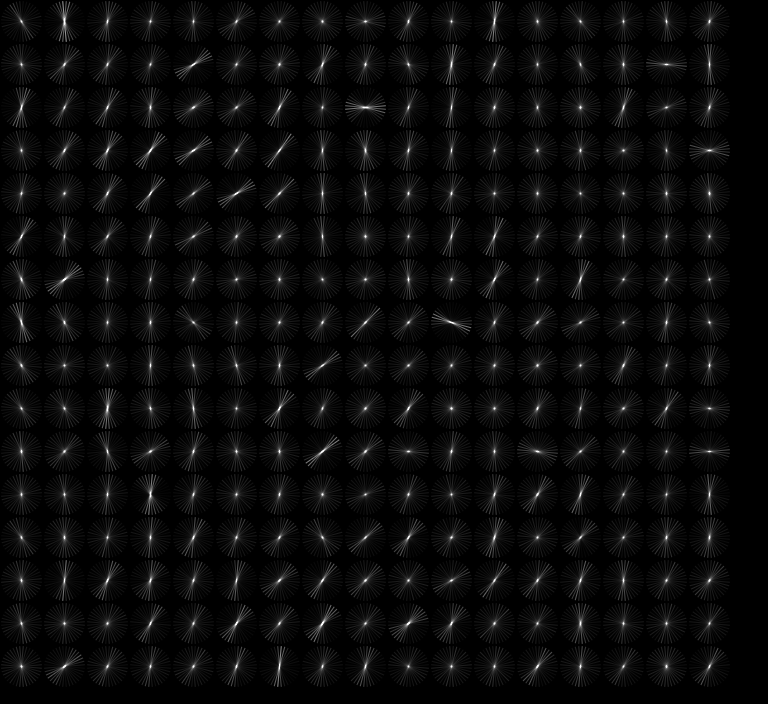
Give the GLSL for this pattern, as a WebGL 1 fragment shader.

```glsl
precision highp float;

uniform vec2 u_resolution;

const float PI = 3.14159265;
const float PITCH = 43.0 / 768.0;      // cell size in canvas widths
const vec2 GRID = vec2(17.0, 16.0);
const int LINES = 18;                  // diameters per star
const float RADIUS = 0.475;            // in cells
const float HALF_WIDTH = 0.0125;

float hash(vec2 p) {
  return fract(sin(dot(p, vec2(127.1, 311.7))) * 43758.5453);
}

float valueNoise(vec2 p) {
  vec2 i = floor(p);
  vec2 f = fract(p);
  f = f * f * (3.0 - 2.0 * f);
  float low = mix(hash(i), hash(i + vec2(1.0, 0.0)), f.x);
  float high = mix(hash(i + vec2(0.0, 1.0)), hash(i + vec2(1.0, 1.0)), f.x);
  return mix(low, high, f.y);
}

// Share of a pixel-wide box covered by a thin band
float bandCoverage(float d, float halfWidth, float pixel) {
  float upper = min(d + 0.5 * pixel, halfWidth);
  float lower = max(d - 0.5 * pixel, -halfWidth);
  return max(upper - lower, 0.0) / pixel;
}

// Leading direction: drifts across the grid, with a few strays
float leadingAngle(vec2 cell) {
  float drift = (valueNoise(cell * 0.35 + 7.3) - 0.5) * 1.1;
  float jitter = (hash(cell + 31.7) - 0.5) * 0.6;
  float stray = step(0.91, hash(cell + 57.1)) * (hash(cell + 83.9) - 0.5) * 3.0;
  float leftTurn = 0.35 * (1.0 - smoothstep(0.0, 4.0, cell.x));
  return 1.2 + drift + jitter + stray + leftTurn;
}

// How strongly the star favours its leading direction
float directionStrength(vec2 cell) {
  float h = hash(cell + 12.4);
  float patchy = valueNoise(cell * 0.4 + 19.6);
  float fade = 1.0 - 0.35 * smoothstep(10.0, 16.0, cell.x);
  return clamp(h * h * 0.65 + patchy * 0.4, 0.0, 1.0) * fade;
}

float star(vec2 p, vec2 cell, float pixel) {
  float lead = leadingAngle(cell);
  float strength = directionStrength(cell);
  float base = mix(0.095, 0.025, strength);
  float peak = 0.42 * strength;
  float sharpness = mix(3.0, 9.0, hash(cell + 44.2));
  float light = 0.0;
  for (int i = 0; i < LINES; i++) {
    float n = float(i);
    float angle = PI * (n + 0.5) / float(LINES);
    float alignment = cos(angle - lead);
    float lobe = pow(alignment * alignment + 0.0001, sharpness);
    float variation = mix(0.55, 1.45, hash(cell * 1.7 + n * 3.1));
    float d = abs(p.x * sin(angle) - p.y * cos(angle));
    light += (base + peak * lobe) * variation * bandCoverage(d, HALF_WIDTH, pixel);
  }
  float disc = clamp((RADIUS - length(p)) / pixel + 0.5, 0.0, 1.0);
  return light * disc;
}

void main() {
  // Cells count from the top left corner
  vec2 fromTop = vec2(gl_FragCoord.x, u_resolution.y - gl_FragCoord.y);
  vec2 grid = fromTop / (u_resolution.x * PITCH);
  float pixel = 1.0 / (u_resolution.x * PITCH);
  vec2 cell = floor(grid);
  vec2 local = (fract(grid) - 0.5) * vec2(1.0, -1.0);

  // Empty margin right of and below the stars
  float inside = step(cell.x, GRID.x - 0.5) * step(cell.y, GRID.y - 0.5);
  inside *= step(cell.x, GRID.x - 1.0) * step(cell.y, GRID.y - 1.0);

  float light = min(star(local, cell, pixel) * inside, 1.0);
  gl_FragColor = vec4(vec3(light), 1.0);
}
```
